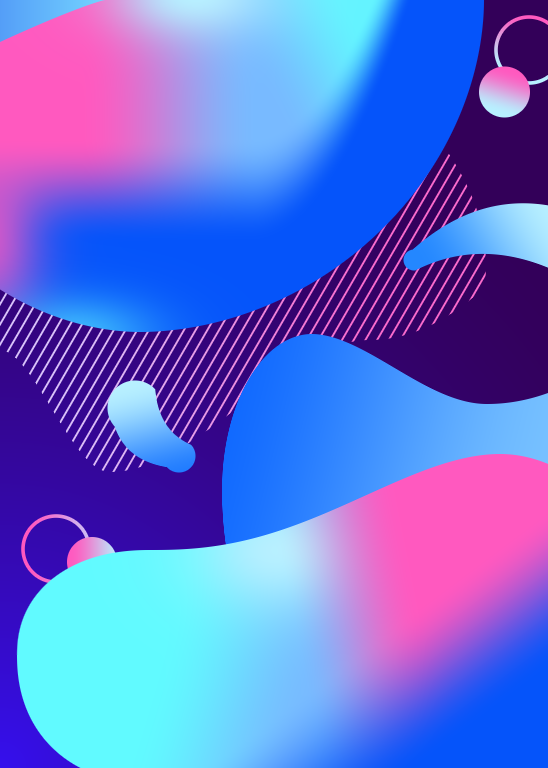
Give the GLSL for this background, as a WebGL 2 fragment shader.

```glsl
#version 300 es
precision highp float;

uniform vec2 u_resolution;
out vec4 fragColor;

#define HEIGHT 7.68        // canvas height in design units
#define PINK vec3(1.0, 0.35, 0.75)
#define CYAN vec3(0.38, 0.98, 1.0)
#define BLUE vec3(0.02, 0.33, 0.98)
#define SKY vec3(0.47, 0.73, 1.0)
#define PALE vec3(0.72, 0.94, 1.0)
#define DARK vec3(0.20, 0.0, 0.35)
#define VIOLET vec3(0.21, 0.06, 0.93)
#define STRIPE_GAP 0.117
#define STRIPE_SLOPE 0.58
#define STRIPE_WIDTH 0.019

float cover(float d) {
    return clamp(0.5 - d * u_resolution.y / HEIGHT, 0.0, 1.0);
}

float glow(vec2 p, vec2 center, vec2 radius) {
    vec2 q = (p - center) / radius;
    return exp(-dot(q, q));
}

float superellipse(vec2 p, vec2 center, vec2 radius, float n) {
    vec2 q = pow(abs(p - center) / radius, vec2(n));
    return (pow(q.x + q.y, 1.0 / n) - 1.0) * radius.y;
}

// S-shaped edge between two levels, curling away past its end
float wave(float x, vec2 start, vec2 end, float bend, float curl) {
    float t = clamp((x - start.x) / (end.x - start.x), 0.0, 1.0);
    float past = max(x - end.x, 0.0);
    return mix(start.y, end.y, smoothstep(0.0, 1.0, pow(t, bend))) + curl * past * past;
}

// Round shoulder on the left, wave on the right; radius = side, above, below
float mound(vec2 p, vec2 peak, vec3 radius, float n, vec2 end, float bend, float curl) {
    if (p.x > peak.x) return wave(p.x, peak, end, bend, curl) - p.y;
    vec2 center = peak + vec2(0.0, radius.y);
    return superellipse(p, center, vec2(radius.x, p.y < center.y ? radius.y : radius.z), n);
}

// Tapered capsule with a parabolic axis
float bean(vec2 p, vec2 a, vec2 b, float ra, float rb, float bend) {
    vec2 axis = b - a;
    float t = clamp(dot(p - a, axis) / dot(axis, axis), 0.0, 1.0);
    vec2 side = normalize(vec2(-axis.y, axis.x));
    vec2 center = a + axis * t + side * bend * 4.0 * t * (1.0 - t);
    return length(p - center) - mix(ra, rb, t);
}

float ring(vec2 p, vec2 center, float radius) {
    return abs(length(p - center) - radius) - 0.018;
}

vec3 upperColor(vec2 p) {
    vec3 top = mix(PINK, SKY, smoothstep(0.8, 2.6, p.x));
    top = mix(top, CYAN, 0.9 * smoothstep(2.2, 3.5, p.x - 0.5 * p.y));
    top = mix(top, PALE, glow(p, vec2(1.95, -0.05), vec2(0.8, 0.42)));
    float reach = max(p.x - 2.5, 0.0);
    float depth = p.y - 1.93 + 3.75 * reach * reach / 4.0 * 1.0;
    vec3 c = mix(top, BLUE, smoothstep(-0.55, 0.5, depth));
    c = mix(c, PINK, 0.8 * glow(p, vec2(-0.1, 2.4), vec2(0.5, 0.9)));
    return mix(c, CYAN, 0.6 * glow(p, vec2(0.75, 3.35), vec2(0.8, 0.38)));
}

vec3 lowerColor(vec2 p) {
    vec3 c = mix(CYAN, SKY, smoothstep(1.6, 3.3, p.x + 0.3 * (p.y - 6.5)));
    c = mix(c, PALE, glow(p, vec2(2.8, 5.5), vec2(0.85, 0.6)));
    c = mix(c, PINK, smoothstep(2.75, 4.1, p.x + 0.2 * (5.5 - p.y)));
    return mix(c, BLUE, smoothstep(9.2, 10.8, 0.75 * p.x + p.y));
}

void main() {
    // Design space: y runs down from the top edge
    vec2 p = vec2(gl_FragCoord.x, u_resolution.y - gl_FragCoord.y) * HEIGHT / u_resolution.y;

    // Backdrop
    float fade = clamp(1.0 - length(p - vec2(0.0, HEIGHT)) / 7.5, 0.0, 1.0);
    vec3 color = mix(DARK, VIOLET, pow(fade, 1.5));

    // Slanted stripes within a curved band
    float across = (p.x + STRIPE_SLOPE * p.y - 4.69) / STRIPE_GAP;
    float line = abs(fract(across + 0.5) - 0.5) * STRIPE_GAP / length(vec2(1.0, STRIPE_SLOPE));
    float bottom = p.x < 1.1 ? wave(p.x, vec2(0.0, 3.5), vec2(1.1, 4.72), 0.95, 0.0)
                             : wave(p.x, vec2(1.1, 4.72), vec2(3.7, 3.4), 1.0, -0.4);
    float right = 4.86 - 0.3 * (p.y - 2.65) * (p.y - 2.65);
    float band = cover(p.y - bottom) * cover(p.x - right);
    vec3 stripe = mix(vec3(0.85, 0.76, 0.98), vec3(0.98, 0.42, 0.80), smoothstep(0.3, 4.0, p.x));
    color = mix(color, stripe, band * cover(line - 0.5 * STRIPE_WIDTH));

    // Large upper blob and the corner behind it
    vec2 upperRadius = vec2(p.x < 1.4 ? 3.0 : 3.44, 3.32);
    color = mix(color, upperColor(p), cover(superellipse(p, vec2(1.4, 0.0), upperRadius, 1.92)));
    float corner = p.y - 0.42 * pow(max(1.0 - p.x / 1.05, 0.0), 1.15);
    vec3 cornerColor = mix(vec3(0.33, 0.62, 0.97), vec3(0.45, 0.82, 1.0), p.x);
    color = mix(color, cornerColor, cover(corner) * step(p.x, 1.05));

    // Blue hill
    float hill = mound(p, vec2(3.12, 3.34), vec3(0.9, 1.56, 1.9), 2.0, vec2(4.87, 4.04), 0.95, -0.296);
    float hillTone = smoothstep(0.0, 1.0, (p.x - 1.9 + 0.25 * (p.y - 4.0)) / 4.0);
    color = mix(color, mix(vec3(0.05, 0.40, 1.0), vec3(0.47, 0.76, 1.0), hillTone), cover(hill));

    // Wing and bean
    float wing = bean(p, vec2(4.14, 2.6), vec2(5.6, 2.41), 0.105, 0.345, -0.19);
    float wingTone = smoothstep(4.0, 5.7, p.x - 0.6 * (p.y - 2.3));
    color = mix(color, mix(vec3(0.14, 0.53, 1.0), PALE, wingTone), cover(wing));
    float pod = bean(p, vec2(1.35, 4.08), vec2(1.79, 4.56), 0.275, 0.165, 0.10);
    float podTone = smoothstep(3.8, 4.9, p.y + 0.25 * (p.x - 1.4));
    color = mix(color, mix(PALE, vec3(0.12, 0.48, 1.0), podTone), cover(pod));

    // Rings and discs
    vec3 upperTone = mix(PINK, PALE, smoothstep(0.15, 0.8, p.y - 0.3 * (p.x - 5.3)));
    color = mix(color, upperTone, cover(ring(p, vec2(5.29, 0.5), 0.33)));
    vec3 discTone = mix(PINK, PALE, smoothstep(0.68, 1.15, p.y - 0.3 * (p.x - 5.05)));
    color = mix(color, discTone, cover(length(p - vec2(5.045, 0.92)) - 0.255));
    vec3 lowerTone = mix(PINK, vec3(0.80, 0.74, 0.96), smoothstep(0.25, 0.95, p.x));
    color = mix(color, lowerTone, cover(ring(p, vec2(0.56, 5.49), 0.33)));
    lowerTone = mix(PINK, PALE, smoothstep(0.68, 1.25, p.x));
    color = mix(color, lowerTone, cover(length(p - vec2(0.92, 5.62)) - 0.25));

    // Large lower blob
    float lower = mound(p, vec2(1.5, 5.5), vec3(1.33, 1.05, 1.28), 2.2, vec2(5.0, 4.54), 1.25, 0.43);
    color = mix(color, lowerColor(p), cover(lower));

    fragColor = vec4(color, 1.0);
}
```
